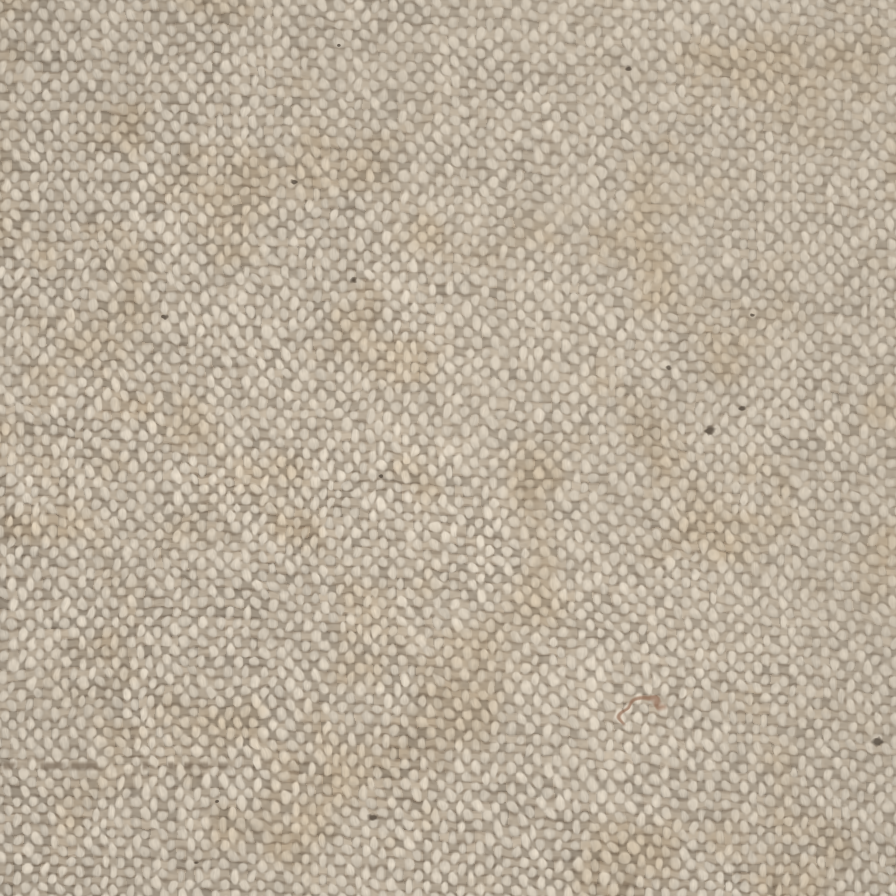
Give the GLSL for this texture, as a three.js fragment shader.

```glsl
// Coarse plain-weave linen: pale soft warp floats over tan weft, with slubs, faint stains and flecks.
#define COLUMNS 102.0
#define ROWS 90.0
#define FLOAT_RADIUS vec2(0.61, 0.73)
#define JITTER 0.24
#define WARP_COLOR vec3(0.825, 0.785, 0.722)
#define WEFT_COLOR vec3(0.685, 0.635, 0.565)
#define GAP_COLOR vec3(0.480, 0.420, 0.355)
#define STAIN_COLOR vec3(0.970, 0.945, 0.905)
#define FLECK_COLOR vec3(0.27, 0.23, 0.19)
#define FIBRE_COLOR vec3(0.52, 0.36, 0.27)
#define FLECKS 14

varying vec2 vUv;

float hash(vec2 p) {
  return fract(sin(dot(p, vec2(127.1, 311.7))) * 43758.5453);
}

float noise(vec2 p) {
  vec2 i = floor(p), f = fract(p);
  f = f * f * (3.0 - 2.0 * f);
  return mix(mix(hash(i), hash(i + vec2(1.0, 0.0)), f.x),
             mix(hash(i + vec2(0.0, 1.0)), hash(i + 1.0), f.x), f.y);
}

float fbm(vec2 p) {
  float sum = 0.0, gain = 0.5;
  for (int i = 0; i < 4; i++) {
    sum += gain * noise(p);
    p = p * 2.03 + 17.3;
    gain *= 0.5;
  }
  return sum / 0.9375;
}

// Slow bending of the threads; weft rows sag toward the right
vec2 bend(vec2 p) {
  vec2 wave = vec2(noise(p * 4.0), noise(p * 4.0 + 31.0)) - 0.5;
  vec2 ripple = vec2(noise(p * 21.0 + 7.0), noise(p * 21.0 + 53.0)) - 0.5;
  vec2 sag = vec2(0.015 * p.y, 0.06 * p.x * p.x);
  return p + 0.012 * wave + 0.005 * ripple + sag;
}

vec3 weave(vec2 p) {
  vec2 grid = p * vec2(COLUMNS, ROWS);
  grid += 0.35 * (vec2(noise(grid * 0.9), noise(grid * 0.9 + 71.0)) - 0.5);
  vec2 cell = floor(grid), local = fract(grid) - 0.5;

  // Weft: rounded horizontal thread with dark seams and uneven tone
  float fray = noise(grid * vec2(1.4, 3.5));
  float body = 1.0 - smoothstep(0.12, 0.6, abs(local.y) + 0.3 * (fray - 0.5));
  float rowTone = noise(vec2(grid.x * 0.15, cell.y * 7.3)) - 0.5;
  vec3 color = mix(GAP_COLOR, WEFT_COLOR, 0.25 + 0.75 * body);
  color *= 1.0 + 0.1 * rowTone + 0.2 * (hash(cell + 9.0) - 0.5);

  // Warp: one soft oval float on every second cell, shaded at its lower left
  for (int y = -1; y <= 1; y++) {
    for (int x = -1; x <= 1; x++) {
      vec2 offset = vec2(float(x), float(y));
      vec2 id = cell + offset;
      if (mod(id.x + id.y, 2.0) > 0.5) continue;
      vec2 random = vec2(hash(id), hash(id + 41.0)) - 0.5;
      vec2 q = local - offset - JITTER * random;
      q.x += 0.3 * q.y * random.y;
      vec2 radius = FLOAT_RADIUS * (1.0 + 0.3 * random.yx);
      float d = length(q / radius) + 0.3 * (noise(grid * 2.3 + 5.0) - 0.5);
      float cover = 1.0 - smoothstep(0.55, 1.15, d);
      float columnTone = noise(vec2(id.x * 5.7, grid.y * 0.1)) - 0.5;
      float strand = noise(vec2(q.x * 6.0, q.y * 1.6) + id * 3.1) - 0.5;
      float tone = 1.035 - 0.11 * d * d + 0.06 * q.y + 0.03 * q.x;
      tone += 0.09 * random.x + 0.05 * columnTone + 0.07 * strand;
      color = mix(color, WARP_COLOR * tone, cover);
    }
  }
  return color;
}

void main() {
  vec2 uv = vUv;
  vec3 color = weave(bend(uv));

  // Patchy contrast, fading toward the upper right
  float softness = 0.24 * smoothstep(0.5, 1.7, uv.x + uv.y) + 0.2 * noise(uv * 13.0 + 8.0);
  color = mix(color, vec3(0.735, 0.69, 0.62), softness);

  // Faint stains, gentle light falloff and fine grain
  color *= mix(vec3(1.0), STAIN_COLOR, smoothstep(0.5, 0.85, fbm(uv * 15.0 + 4.0)));
  color *= 0.985 + 0.05 * fbm(uv * 6.0 + 12.0);
  vec2 edge = uv - vec2(0.55, 0.5);
  color *= 1.01 - 0.09 * dot(edge, edge);
  color *= 0.97 + 0.06 * noise(uv * 230.0);

  // Broken dark slub along one weft row
  float slub = 1.0 - smoothstep(0.001, 0.007, abs(uv.y - 0.145));
  slub *= (1.0 - smoothstep(0.2, 0.38, uv.x)) * smoothstep(0.45, 0.75, noise(uv * vec2(105.0, 40.0)));
  color = mix(color, GAP_COLOR, 0.7 * slub);

  // Scattered dark flecks with ragged outlines
  for (int i = 0; i < FLECKS; i++) {
    vec2 seed = vec2(float(i), 3.7);
    vec2 q = uv - vec2(hash(seed), hash(seed + 19.0));
    float size = mix(0.0018, 0.0052, pow(hash(seed + 5.0), 2.0));
    float d = length(q * vec2(0.85, 1.1)) / size + 0.7 * (noise(uv * 320.0) - 0.5);
    color = mix(color, FLECK_COLOR, 0.7 * (1.0 - smoothstep(0.4, 1.4, d)));
  }

  // Stray curled reddish fibre
  vec2 curl = uv - vec2(0.718, 0.198);
  float arc = abs(length(curl) - 0.024 - 0.008 * (noise(uv * 90.0) - 0.5));
  float fibre = (1.0 - smoothstep(0.0005, 0.004, arc)) * smoothstep(-0.002, 0.006, curl.y - 0.4 * curl.x);
  color = mix(color, FIBRE_COLOR, 0.6 * fibre);

  gl_FragColor = vec4(clamp(color, 0.0, 1.0), 1.0);
}
```
